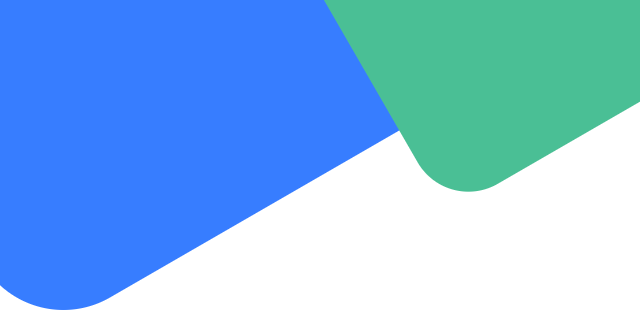
Give the GLSL for this background, as a WebGL 1 fragment shader.

```glsl
precision highp float;
// Two tilted rounded panels, blue and green, hanging over a white ground.

uniform vec2 u_resolution;

// Lengths are in canvas heights, origin at the lower left.
const vec3 WHITE = vec3(1.0);
const vec3 BLUE = vec3(0.216, 0.490, 1.0);
const vec3 GREEN = vec3(0.290, 0.749, 0.584);

const float TILT = 0.5235988; // 30 degrees
const vec2 BLUE_CENTER = vec2(0.198, 0.323);
const float BLUE_RADIUS = 0.2917;
const vec2 GREEN_CENTER = vec2(1.4638, 0.5841);
const float GREEN_RADIUS = 0.1831;

// Signed distance to an endless quadrant with one rounded corner,
// whose arc has the given center and radius.
float roundedCorner(vec2 p, vec2 center, float radius) {
  vec2 leftNormal = vec2(-cos(TILT), -sin(TILT));
  vec2 bottomNormal = vec2(sin(TILT), -cos(TILT));
  vec2 q = vec2(dot(p - center, leftNormal), dot(p - center, bottomNormal));
  return length(max(q, 0.0)) + min(max(q.x, q.y), 0.0) - radius;
}

// Coverage with an edge one pixel wide.
float coverage(float dist) {
  return clamp(0.5 - dist * u_resolution.y, 0.0, 1.0);
}

void main() {
  vec2 p = gl_FragCoord.xy / u_resolution.y;

  // Back to front: ground, blue panel, green panel.
  vec3 color = WHITE;
  color = mix(color, BLUE, coverage(roundedCorner(p, BLUE_CENTER, BLUE_RADIUS)));
  color = mix(color, GREEN, coverage(roundedCorner(p, GREEN_CENTER, GREEN_RADIUS)));

  gl_FragColor = vec4(color, 1.0);
}
```
